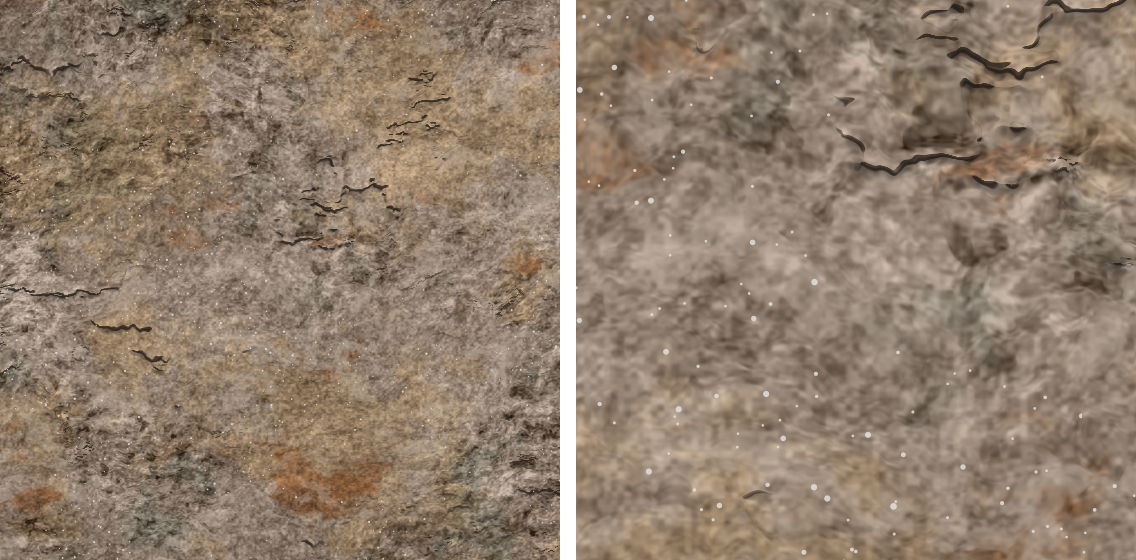
Left, the full canvas; right, a detail of the centre.
This texture is drawn by a Shadertoy shader. Its source:

```glsl
// Weathered brown rock face: lightly folded fractal noise gives a crumbly height
// field lit from the upper left, then stained with ochre, rust and grey-green,
// broken by ragged ledges at several scales, and dusted with mineral glints.

float hash(vec2 p) {
    vec3 q = fract(p.xyx * 0.1031);
    q += dot(q, q.yzx + 33.33);
    return fract((q.x + q.y) * q.z);
}

float noise(vec2 p) {
    vec2 i = floor(p), f = fract(p);
    f = f * f * f * (f * (f * 6.0 - 15.0) + 10.0);
    return mix(mix(hash(i), hash(i + vec2(1, 0)), f.x),
               mix(hash(i + vec2(0, 1)), hash(i + vec2(1, 1)), f.x), f.y);
}

// Fractal noise, normalised to 0..1
float fbm(vec2 p, int octaves, float gain) {
    float sum = 0.0, total = 0.0, amp = 1.0;
    for (int i = 0; i < octaves; i++) {
        sum += amp * noise(p);
        total += amp;
        amp *= gain;
        p = mat2(1.6, 1.2, -1.2, 1.6) * p + 17.3;
    }
    return sum / total;
}

float height(vec2 p) {
    return fbm(p * vec2(8.0, 11.0) + 3.0, 6, 0.66);
}

// Signed field whose zero contour is the line of cracks and ledges
float seam(vec2 p, float scale) {
    return fbm(p * vec2(3.2, 5.0) * scale + 41.0 * scale, 6, 0.56) - 0.5;
}

// Small bright crystals, one candidate per cell
float glints(vec2 p, float cells, float density, float pixel) {
    vec2 id = floor(p * cells);
    vec2 centre = 0.25 + 0.5 * vec2(hash(id + 5.1), hash(id + 71.7));
    float size = mix(0.0007, 0.0019, pow(hash(id + 23.9), 3.0));
    float d = length(fract(p * cells) - centre) / cells;
    float present = step(hash(id + 131.3), density);
    return present * (1.0 - smoothstep(size - 0.5 * pixel, size + 0.7 * pixel, d));
}

void mainImage(out vec4 fragColor, in vec2 fragCoord) {
    vec2 p = fragCoord / iResolution.y;
    float pixel = 1.0 / iResolution.y;

    // Gentle folds for the layers, a small jitter for crumbly outlines
    vec2 bend = vec2(fbm(p * 3.0 + 9.0, 3, 0.5), fbm(p * 3.0 + 57.0, 3, 0.5)) - 0.5;
    vec2 jitter = vec2(fbm(p * 34.0 + 5.0, 3, 0.6), fbm(p * 34.0 + 95.0, 3, 0.6)) - 0.5;
    vec2 w = p + 0.08 * bend + 0.016 * jitter;

    // Broad tone and rough, dark hollows
    float broad = fbm(w * vec2(3.5, 5.0) + 80.0, 7, 0.66);
    float rough = smoothstep(0.43, 0.63, fbm(w * vec2(4.0, 5.5) + 23.0, 6, 0.62));

    // Relief lighting at a fine and a coarse scale
    float h = height(w);
    float fine = h - height(w + vec2(-0.0014, 0.0022));
    float coarse = h - height(w + vec2(-0.005, 0.008));
    float tone = 0.70 + 0.65 * (broad - 0.5) - 0.13 * rough;
    tone += mix(2.6, 4.6, rough) * fine + mix(0.8, 1.7, rough) * coarse;
    tone += 0.6 * (h - 0.5) * rough;
    tone += 0.36 * (noise(p * 250.0) - 0.5) + 0.24 * (noise(p * 128.0 + 7.0) - 0.5);

    // Scattered pits and pale crumbs
    float grit = fbm(w * 48.0 + 260.0, 3, 0.6);
    tone -= mix(0.18, 0.42, rough) * smoothstep(0.40, 0.26, grit);
    tone += mix(0.10, 0.28, rough) * smoothstep(0.62, 0.74, grit);

    vec3 color = mix(vec3(0.29, 0.23, 0.18), vec3(0.70, 0.63, 0.57), clamp(tone, -0.3, 1.25));

    // Mineral stains
    float ochre = smoothstep(0.48, 0.66, fbm(w * 4.0 + 140.0, 7, 0.68));
    color *= mix(vec3(1.0), vec3(1.02, 0.965, 0.85), ochre);
    float lichen = rough * smoothstep(0.47, 0.62, fbm(w * 7.0 + 210.0, 6, 0.66));
    color *= mix(vec3(1.0), vec3(0.84, 0.89, 0.89), lichen);
    float rust = smoothstep(0.61, 0.74, fbm(w * vec2(5.0, 10.0) + 301.0, 6, 0.62));
    color *= mix(vec3(1.0), vec3(0.93, 0.77, 0.63), rust);
    float crust = smoothstep(0.60, 0.70, fbm(w * vec2(14.0, 18.0) + 377.0, 5, 0.68));
    color = mix(color, vec3(0.73, 0.67, 0.61), 0.4 * crust);

    // Ragged ledges: long ones first, then short chips in the rough parts
    for (int i = 0; i < 2; i++) {
        float chip = float(i), scale = 1.0 + 2.2 * chip, e = 0.0015;
        float s = seam(w, scale);
        vec2 slope = vec2(seam(w + vec2(e, 0), scale) - s, seam(w + vec2(0, e), scale) - s) / e;
        float steep = max(length(slope), 1.5 * scale);
        float d = s / steep;
        float patches = fbm(p * (5.0 + 4.0 * chip) + 450.0 + 60.0 * chip, 4, 0.55);
        float broken = smoothstep(0.52, 0.61, patches) * mix(1.0, 0.3 + 0.6 * rough, chip);
        float overhang = smoothstep(0.1, 0.8, -slope.y / steep);
        float width = 0.0014 * broken * overhang;
        float crack = (1.0 - smoothstep(width, width + 1.3 * pixel, abs(d)))
                    * broken * (0.15 + 0.85 * overhang);
        float below = smoothstep(-pixel, pixel, d);
        float shadow = broken * overhang * below * exp(-max(d, 0.0) / 0.006);
        float lip = broken * overhang * (1.0 - below) * exp(min(d, 0.0) / 0.005);
        color *= (1.0 + 0.14 * lip) * (1.0 - 0.45 * shadow);
        color = mix(color, vec3(0.13, 0.10, 0.08), 0.75 * crack);
    }

    // Glints gather in loose drifts
    float drift = smoothstep(0.35, 0.65, fbm(p * 6.0 + 520.0, 3, 0.5));
    float glint = 0.0;
    for (int i = 0; i < 3; i++) {
        float cells = 70.0 + 31.0 * float(i);
        glint = max(glint, glints(p + 0.37 * float(i), cells, 0.05 * drift, pixel));
    }
    color = mix(color, vec3(0.88, 0.88, 0.87), 0.85 * glint);

    fragColor = vec4(clamp(color, 0.0, 1.0), 1.0);
}
```
